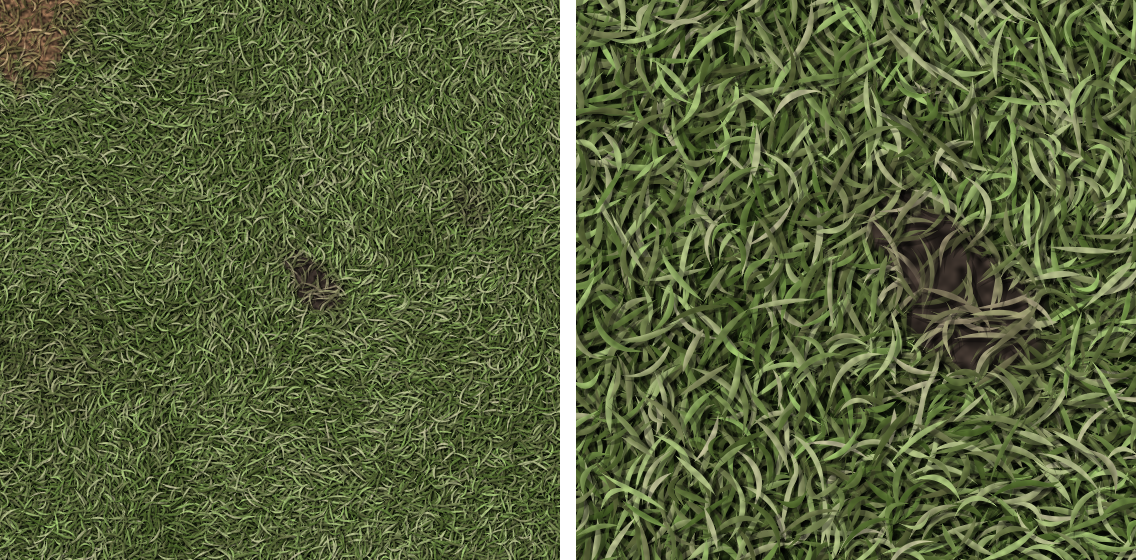
Left, the full canvas; right, a detail of the centre.
This texture is drawn by a WebGL 2 fragment shader. Its source:

```glsl
#version 300 es
precision highp float;
// Matted lawn of fine curved grass blades with a few worn patches of soil.

uniform vec2 u_resolution;
out vec4 fragColor;

const int LAYERS = 18;
const float DENSITY = 44.0;       // blade cells across the canvas
const float HALF_WIDTH = 0.078;   // blade half width, in cells

vec4 hash4(vec2 p) {
  return fract(sin(dot(p, vec2(127.1, 311.7)) + vec4(0.0, 1.7, 3.1, 4.9)) * 43758.5);
}

float noise(vec2 p) {
  vec2 i = floor(p), f = fract(p);
  f = f * f * (3.0 - 2.0 * f);
  float low = mix(hash4(i).x, hash4(i + vec2(1, 0)).x, f.x);
  float high = mix(hash4(i + vec2(0, 1)).x, hash4(i + vec2(1, 1)).x, f.x);
  return mix(low, high, f.y);
}

float fbm(vec2 p) {
  return 0.55 * noise(p) + 0.3 * noise(p * 2.1 + 7.3) + 0.15 * noise(p * 4.3 + 19.1);
}

vec2 rotate(vec2 v, float angle) {
  float c = cos(angle), s = sin(angle);
  return vec2(c * v.x - s * v.y, s * v.x + c * v.y);
}

// Ragged elliptical patch: 1 inside, 0 outside
float patchMask(vec2 p, vec2 centre, vec2 size, float tilt) {
  float r = length(rotate(p - centre, -tilt) / size);
  return 1.0 - smoothstep(0.35, 1.1, r + (fbm(p * 24.0) - 0.5) * 0.9);
}

// Grass colour from deep shade (0) to sunlit tip (1)
vec3 grassRamp(float t) {
  vec3 c = mix(vec3(0.07, 0.11, 0.04), vec3(0.18, 0.24, 0.10), smoothstep(0.05, 0.22, t));
  c = mix(c, vec3(0.30, 0.35, 0.18), smoothstep(0.22, 0.47, t));
  c = mix(c, vec3(0.44, 0.50, 0.30), smoothstep(0.47, 0.75, t));
  return mix(c, vec3(0.65, 0.70, 0.50), smoothstep(0.75, 0.96, t));
}

// Coverage of a tapered stroke; side is the signed distance from its spine
float stroke(float side, float width, float soft) {
  return clamp((width - abs(side)) / soft + 0.5, 0.0, 1.0);
}

// Lay one blade over the colour below, with a thin shadow along one side
vec3 addBlade(vec3 below, vec2 d, vec4 rnd, float angle, float height,
              float tone, float bare, vec3 dryTint, float pixel) {
  vec2 q = rotate(d, -angle - (rnd.z - 0.5) * 2.5);
  float u = q.x / mix(0.4, 0.98, rnd.w);
  float bend = (fract(rnd.z * 17.0) - 0.5) * 0.7;
  float side = q.y - bend * (u * u - 0.3);
  float width = HALF_WIDTH * mix(0.75, 1.2, fract(rnd.w * 23.0)) * (1.0 - u * u);
  float present = smoothstep(bare - 0.05, bare + 0.05, fract(rnd.x * 31.0) + 0.05);

  float shadow = stroke(side + 1.7 * HALF_WIDTH, width, pixel * 1.3) * present;
  float light = mix(fract(rnd.y * 13.0), height, 0.4) + tone + 0.06 * side / HALF_WIDTH;
  float hue = fract(rnd.x * 57.0);
  vec3 blade = grassRamp(light) * mix(vec3(0.90, 1.03, 0.80), vec3(1.08, 0.99, 1.12), hue);
  blade = mix(blade, dryTint * (0.4 + 1.1 * light), bare * 0.65);
  return mix(below * (1.0 - 0.32 * shadow), blade, stroke(side, width, pixel) * present);
}

void main() {
  vec2 p = gl_FragCoord.xy / u_resolution.y;
  float pixel = DENSITY / u_resolution.y;

  // Worn ground: corner, centre and two thin areas
  float corner = patchMask(p, vec2(0.03, 0.98), vec2(0.20, 0.17), 0.5);
  float centre = patchMask(p, vec2(0.565, 0.495), vec2(0.095, 0.045), -0.75);
  float thin = 0.4 * patchMask(p, vec2(0.84, 0.64), vec2(0.05, 0.07), 0.3)
             + 0.25 * patchMask(p, vec2(0.07, 0.34), vec2(0.16, 0.12), 0.2);
  float bare = clamp(max(max(corner * 0.85, centre * 0.82), thin), 0.0, 0.9);
  vec3 dryTint = mix(vec3(0.37, 0.31, 0.27), vec3(0.56, 0.42, 0.31), corner);

  // Broad drift of blade direction and brightness
  float flow = 0.7 + (noise(p * 5.0 + 3.0) - 0.5) * 2.8;
  float tone = 0.07 + (fbm(p * 7.0 + 11.0) - 0.5) * 0.28;

  // Dark thatch and grainy soil underneath
  float crumbs = noise(p * 190.0);
  vec3 soil = dryTint * mix(0.35, 1.25, crumbs) * mix(0.65, 1.0, corner);
  vec3 colour = mix(grassRamp(0.22 * crumbs), soil, smoothstep(0.1, 0.6, bare));

  // Blades, from the deepest layer to the top
  for (int layer = 0; layer < LAYERS; layer++) {
    float k = float(layer);
    float turn = k * 2.4;
    vec2 g = rotate(p * DENSITY, turn) + k * 17.3;
    vec2 cell = floor(g);
    for (int y = -1; y <= 1; y++) {
      for (int x = -1; x <= 1; x++) {
        vec2 id = cell + vec2(x, y);
        vec4 rnd = hash4(id + k * 0.37);
        vec2 root = id + 0.5 + (rnd.xy - 0.5) * 0.8;
        colour = addBlade(colour, g - root, rnd, flow + turn, k / float(LAYERS - 1),
                          tone, bare, dryTint, pixel);
      }
    }
  }

  // Fine mottling over everything
  colour *= 0.86 + 0.28 * noise(p * 320.0);
  fragColor = vec4(clamp(colour, 0.0, 1.0), 1.0);
}
```
